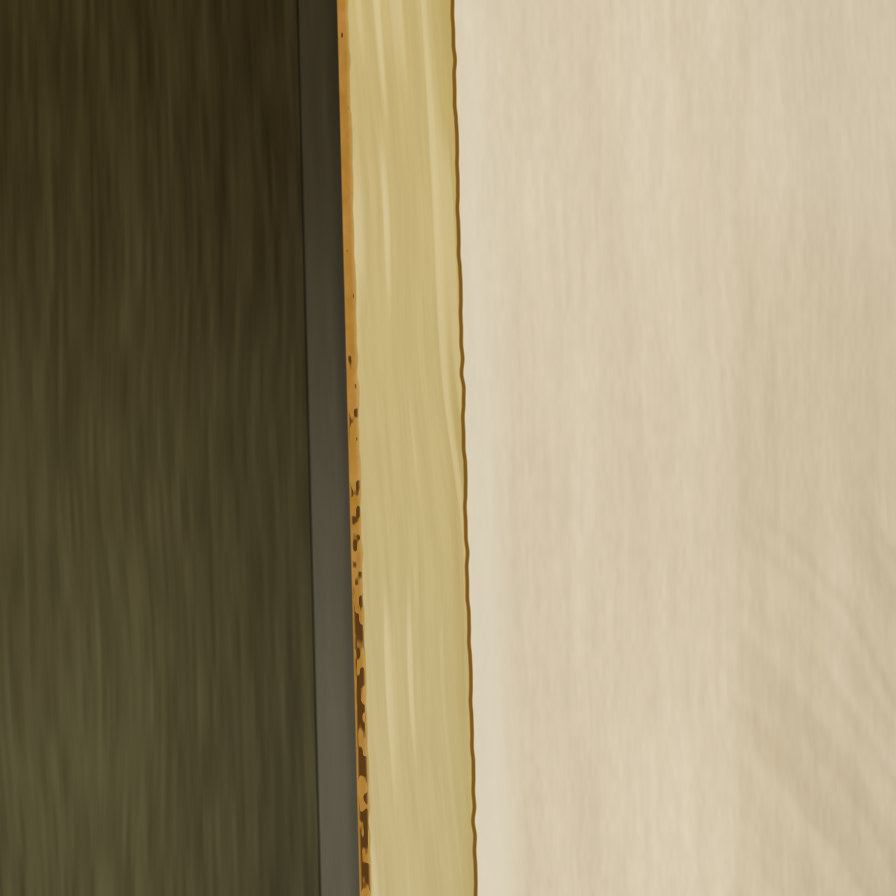
Write a WebGL 1 fragment shader that draws this texture.

```glsl
precision highp float;
// Draws three wooden boards side by side: a shaded dark panel, a yellow board
// with worn brown edges, and a wide pale panel. Sheared coordinates place the
// seams; stretched value noise makes the grain, pores and curved growth rings.

uniform vec2 u_resolution;

// Seam positions along the top, and how far they drift right by the bottom
const float LEAN = 0.0255;
const float DARK_END = 0.332;
const float STRIP_END = 0.376;
const float EDGE_END = 0.389;
const float FACE_END = 0.5035;
const float LINE_END = 0.5075;

const vec3 DARK_TOP = vec3(0.215, 0.180, 0.095);
const vec3 DARK_LOW = vec3(0.315, 0.292, 0.190);
const vec3 STRIP_TOP = vec3(0.215, 0.190, 0.130);
const vec3 STRIP_LOW = vec3(0.365, 0.345, 0.280);
const vec3 EDGE_COLOR = vec3(0.68, 0.49, 0.21);
const vec3 CHIP_COLOR = vec3(0.29, 0.18, 0.07);
const vec3 FACE_TOP = vec3(0.775, 0.695, 0.465);
const vec3 FACE_LOW = vec3(0.765, 0.700, 0.505);
const vec3 FACE_STREAK = vec3(0.86, 0.80, 0.63);
const vec3 LINE_COLOR = vec3(0.49, 0.34, 0.11);
const vec3 PALE_COLOR = vec3(0.825, 0.770, 0.665);
const vec3 PALE_LIGHT = vec3(0.855, 0.825, 0.745);

float hash(vec2 p) {
  vec3 q = fract(vec3(p.xyx) * 0.1031);
  q += dot(q, q.yzx + 33.33);
  return fract((q.x + q.y) * q.z);
}

float noise(vec2 p) {
  vec2 i = floor(p), f = fract(p);
  f = f * f * (3.0 - 2.0 * f);
  return mix(mix(hash(i), hash(i + vec2(1.0, 0.0)), f.x),
             mix(hash(i + vec2(0.0, 1.0)), hash(i + 1.0), f.x), f.y);
}

// Centred fractal noise, roughly -0.5 to 0.5
float grain(vec2 p) {
  float sum = 0.0, weight = 0.5;
  for (int i = 0; i < 4; i++) {
    sum += weight * (noise(p) - 0.5);
    p = p * 2.03 + 17.3;
    weight *= 0.55;
  }
  return sum;
}

// Shaded panel: fine olive streaks, brighter toward the bottom
vec3 darkPanel(vec2 p, float down) {
  vec3 col = mix(DARK_TOP, DARK_LOW, smoothstep(0.0, 0.9, down));
  float wave = 0.012 * noise(vec2(p.x * 8.0, p.y * 4.0));
  float x = p.x + wave;
  float streak = grain(vec2(x * 85.0, p.y * 4.0));
  float pores = noise(vec2(x * 210.0, p.y * 14.0)) - 0.5;
  col += vec3(0.075, 0.075, 0.055) * streak;
  col += vec3(0.050, 0.048, 0.036) * pores;
  col += vec3(0.02, 0.025, 0.015) * grain(p * vec2(9.0, 3.0) + 4.0);
  return col * (1.0 - 0.13 * smoothstep(0.12, 0.33, p.x));
}

vec3 greyStrip(vec2 p, float down) {
  vec3 col = mix(STRIP_TOP, STRIP_LOW, smoothstep(0.0, 0.9, down));
  col += 0.035 * grain(vec2(p.x * 100.0, p.y * 9.0));
  return col * (1.0 - 0.15 * smoothstep(0.36, STRIP_END, p.x));
}

// Worn board edge: chips thicken in the lower half
vec3 wornEdge(vec2 p, float down) {
  float across = (p.x - STRIP_END) / (EDGE_END - STRIP_END);
  float chips = noise(vec2(p.x * 210.0, p.y * 100.0)) * 0.65
              + noise(vec2(p.x * 100.0, p.y * 27.0)) * 0.35;
  float wear = mix(0.10, 0.44, smoothstep(0.32, 0.56, down));
  float inside = smoothstep(0.05, 0.3, across) * (1.0 - smoothstep(0.72, 1.0, across));
  float mark = smoothstep(0.88 - wear, 1.0 - wear, chips) * inside;
  vec3 col = EDGE_COLOR + 0.10 * grain(p * vec2(80.0, 45.0));
  col = mix(col, FACE_TOP, 0.45 * smoothstep(0.55, 1.0, across));
  return mix(col, CHIP_COLOR, mark * 0.85);
}

// Yellow face: pale streaks slant right on the way down
vec3 yellowFace(vec2 p, float down) {
  float x = p.x - 0.045 * down + 0.016 * noise(vec2(p.x * 14.0, p.y * 5.0));
  float veins = noise(vec2(x * 115.0, p.y * 4.0));
  float fine = grain(vec2(x * 190.0, p.y * 8.0));
  vec3 col = mix(FACE_TOP, FACE_LOW, down) + 0.055 * fine;
  col = mix(col, FACE_STREAK, 0.60 * smoothstep(0.58, 0.95, veins));
  return col - vec3(0.03, 0.04, 0.06) * smoothstep(0.475, FACE_END, p.x);
}

// Pale panel: soft vertical bands, short pores and arched rings at lower right
vec3 palePanel(vec2 p, vec2 uv, float down) {
  float x = p.x + 0.014 * noise(vec2(p.x * 9.0, p.y * 4.0));
  vec3 col = PALE_COLOR + vec3(0.055, 0.06, 0.07) * grain(vec2(x * 28.0, p.y * 2.5));
  col += 0.035 * grain(vec2(x * 120.0, p.y * 9.0));
  col += 0.020 * (noise(vec2(x * 240.0, p.y * 65.0)) - 0.5);
  float rim = 1.0 - smoothstep(0.525, 0.57, p.x);
  col = mix(col, PALE_LIGHT, rim * mix(0.3, 0.75, down));
  float seam = smoothstep(0.815, 0.83, uv.x) * smoothstep(0.18, 0.35, down);
  col -= vec3(0.014, 0.020, 0.027) * seam;
  vec2 q = uv - vec2(0.82, 0.46);
  float rings = q.y + 3.2 * q.x * q.x + 0.75 * q.x + 0.04 * grain(uv * 9.0);
  float band = noise(vec2(rings * 48.0, uv.x * 3.0)) - 0.5;
  float arch = smoothstep(0.80, 0.85, uv.x) * smoothstep(0.50, 0.66, down);
  col -= vec3(0.045, 0.052, 0.06) * band * arch;
  return col * (1.015 - 0.035 * smoothstep(0.75, 1.0, uv.x));
}

void main() {
  vec2 uv = gl_FragCoord.xy / u_resolution;
  float down = 1.0 - uv.y;
  vec2 p = vec2(uv.x - LEAN * down, uv.y);
  float soft = max(0.0012, 0.75 / u_resolution.x);
  float rough = 0.0022 * (noise(vec2(3.0, uv.y * 60.0)) - 0.5);

  // Boards from left to right
  vec3 col = darkPanel(p, down);
  col = mix(col, greyStrip(p, down), smoothstep(-soft, soft, p.x - DARK_END));
  col *= 1.0 - 0.38 * (1.0 - smoothstep(0.0, 0.0028, abs(p.x - DARK_END)));
  col = mix(col, wornEdge(p, down), smoothstep(-soft, soft, p.x - STRIP_END));
  col = mix(col, yellowFace(p, down), smoothstep(-soft, soft, p.x - EDGE_END - rough));
  col = mix(col, LINE_COLOR, smoothstep(-soft, soft, p.x - FACE_END - rough));
  col = mix(col, palePanel(p, uv, down), smoothstep(-soft, soft, p.x - LINE_END - rough));
  gl_FragColor = vec4(clamp(col, 0.0, 1.0), 1.0);
}
```
